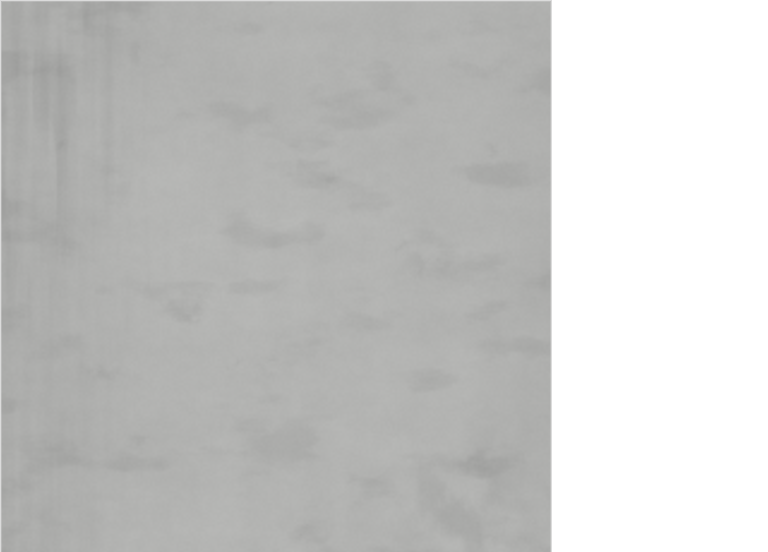
Write a WebGL 2 fragment shader that draws this texture.

```glsl
#version 300 es
precision highp float;
// A square slab of pale grey cement standing on a white ground.
// Layers of value noise give broad clouds, trowel smudges, vertical streaks
// and fine grain; a loop scatters small ragged stains over the slab.
uniform vec2 u_resolution;
out vec4 fragColor;

float hash(vec2 p) {
  vec3 q = fract(p.xyx * vec3(0.1031, 0.1030, 0.0973));
  q += dot(q, q.yzx + 33.33);
  return fract((q.x + q.y) * q.z);
}

float noise(vec2 p) {
  vec2 cell = floor(p), f = fract(p);
  f = f * f * (3.0 - 2.0 * f);
  return mix(mix(hash(cell), hash(cell + vec2(1, 0)), f.x),
             mix(hash(cell + vec2(0, 1)), hash(cell + vec2(1, 1)), f.x), f.y);
}

float fbm(vec2 p) {
  float sum = 0.0, amplitude = 0.5;
  for (int i = 0; i < 5; i++) {
    sum += amplitude * noise(p);
    p = mat2(1.9, 0.3, -0.3, 1.9) * p + 17.3;
    amplitude *= 0.5;
  }
  return sum / 0.97;
}

// Small wide stains with ragged edges at hashed positions
float stains(vec2 p) {
  float sum = 0.0;
  vec2 warp = vec2(fbm(p * 24.0), fbm(p * 24.0 + 40.0)) - 0.5;
  for (int i = 0; i < 22; i++) {
    float id = float(i) * 3.7 + 5.0;
    vec2 center = vec2(hash(vec2(id, 1.0)), hash(vec2(id, 2.0)));
    vec2 radius = mix(vec2(0.012, 0.007), vec2(0.045, 0.018), hash(vec2(id, 3.0)));
    vec2 d = (p - center + warp * 0.06) / radius;
    sum += exp(-dot(d, d)) * mix(0.3, 1.0, hash(vec2(id, 4.0)));
  }
  return sum * smoothstep(0.25, 0.65, fbm(p * 45.0 + 9.0));
}

float slabShade(vec2 p) {
  float left = 1.0 - smoothstep(0.0, 0.36, p.x);
  float upper = smoothstep(0.25, 0.85, p.y);

  // Broad tone: darker to the left, along the top and in the lower right
  float shade = 0.704 - 0.026 * left - 0.013 * smoothstep(0.65, 1.0, p.y);
  shade -= 0.012 * smoothstep(0.82, 1.0, p.x);
  vec2 corner = (p - vec2(0.84, 0.07)) / vec2(0.12, 0.13);
  shade -= 0.045 * exp(-dot(corner, corner)) * smoothstep(0.3, 0.7, fbm(p * vec2(22.0, 16.0)));
  shade += 0.030 * (fbm(p * vec2(3.0, 4.0) + 3.0) - 0.5);

  // Trowel marks drawn out sideways
  shade += 0.022 * (fbm(p * vec2(7.0, 22.0) + 11.0) - 0.5);
  shade -= 0.030 * smoothstep(0.56, 0.80, fbm(p * vec2(9.0, 19.0) + 61.0));

  // Vertical streaks, strongest at the upper left
  float streak = 0.6 * noise(vec2(p.x * 62.0, p.y * 5.0)) + 0.4 * noise(vec2(p.x * 130.0, p.y * 9.0));
  shade -= 0.050 * (streak - 0.45) * left * mix(0.5, 1.0, upper);
  shade -= 0.030 * smoothstep(0.55, 0.85, noise(vec2(p.x * 45.0 + 7.0, p.y * 6.0))) * left * upper;
  shade += 0.008 * (noise(vec2(p.x * 26.0, p.y * 2.0)) - 0.5);

  shade -= 0.036 * stains(p);

  // Fine mottling and grain
  shade += 0.014 * (fbm(p * 60.0) - 0.5);
  shade += 0.010 * (noise(p * 230.0) - 0.5);
  return shade;
}

void main() {
  vec2 p = gl_FragCoord.xy / u_resolution.y;
  float pixel = 1.0 / u_resolution.y;

  vec3 slab = slabShade(p) * vec3(1.0, 1.003, 0.993);

  // Thin pale rim on the left, right and top
  float inset = min(min(p.x, 1.0 - p.x), 1.0 - p.y);
  slab = mix(slab, vec3(0.86), 1.0 - smoothstep(0.0012, 0.0036, inset));

  float ground = smoothstep(-0.5 * pixel, 0.5 * pixel, p.x - 1.0);
  fragColor = vec4(mix(slab, vec3(1.0), ground), 1.0);
}
```
